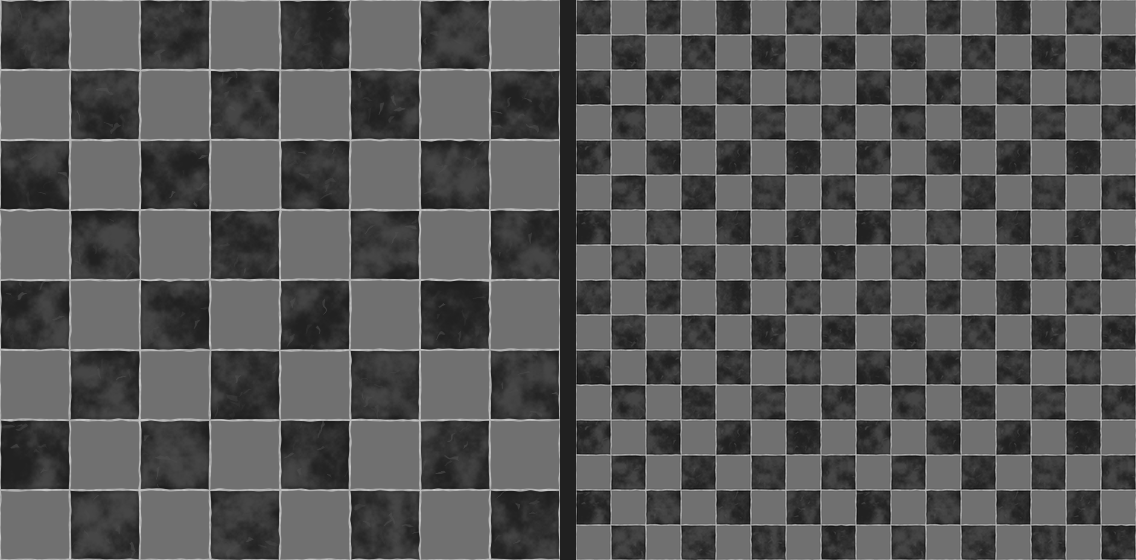
Left: one tile. Right: repeated 2 by 2.
Write a three.js fragment shader that draws this texture.

```glsl
varying vec2 vUv;

const float TILES = 8.0;
const float GROUT_HALF_WIDTH = 0.0145;
const float WOBBLE = 0.016;
const int FLAKES = 9;

const vec3 PLAIN_GREY = vec3(0.44);
const vec3 STONE_DARK = vec3(0.13);
const vec3 STONE_LIGHT = vec3(0.275);
const vec3 FLAKE_GREY = vec3(0.31);
const vec3 GROUT_DARK = vec3(0.62);
const vec3 GROUT_LIGHT = vec3(0.80);

float hash(vec2 p, float seed) {
  vec3 q = fract(vec3(p.xyx + seed * 7.31) * vec3(0.1031, 0.1030, 0.0973));
  q += dot(q, q.yzx + 33.33);
  return fract((q.x + q.y) * q.z);
}

// Value noise that wraps after a whole number of lattice steps
float noise(vec2 p, float period, float seed) {
  vec2 i = floor(p);
  vec2 f = fract(p);
  f = f * f * (3.0 - 2.0 * f);
  vec2 a = mod(i, period);
  vec2 b = mod(i + 1.0, period);
  return mix(mix(hash(a, seed), hash(vec2(b.x, a.y), seed), f.x),
             mix(hash(vec2(a.x, b.y), seed), hash(b, seed), f.x), f.y);
}

float tileNoise(vec2 p, float perTile, float seed) {
  return noise(p * perTile, TILES * perTile, seed);
}

float clouds(vec2 p) {
  float sum = 0.0;
  float amplitude = 0.5;
  float frequency = 3.0;
  for (int i = 0; i < 5; i++) {
    sum += amplitude * tileNoise(p, frequency, 11.0 + float(i));
    amplitude *= 0.54;
    frequency *= 2.0;
  }
  return sum / 1.037;
}

// Signed distance to a tapered sliver along the x axis
float sliver(vec2 p, float halfLength, float halfWidth) {
  float along = clamp(p.x / halfLength, -1.0, 1.0);
  float taper = halfWidth * (0.65 + 0.35 * along);
  return max(abs(p.y) - taper, abs(p.x + 0.6 * p.y) - halfLength);
}

float flakes(vec2 local, vec2 cell, vec2 warp, float aa) {
  float cover = 0.0;
  for (int i = 0; i < FLAKES; i++) {
    float seed = 30.0 + 6.0 * float(i);
    vec2 centre = vec2(hash(cell, seed), hash(cell, seed + 1.0));
    float angle = mix(-0.5, 2.1, hash(cell, seed + 2.0));
    float c = cos(angle);
    float s = sin(angle);
    vec2 q = mat2(c, -s, s, c) * (local - centre + warp);
    float size = hash(cell, seed + 3.0);
    float width = mix(0.012, 0.034, hash(cell, seed + 4.0));
    float d = sliver(q, mix(0.035, 0.10, size), width);
    float strength = mix(0.1, 0.65, hash(cell, seed + 5.0));
    cover = max(cover, strength * (1.0 - smoothstep(-aa, aa, d)));
  }
  return cover;
}

vec3 stone(vec2 p, vec2 cell, float edge, float aa) {
  float tone = smoothstep(0.24, 0.78, clouds(p));
  vec3 colour = mix(STONE_DARK, STONE_LIGHT, tone);
  vec2 warp = vec2(tileNoise(p, 14.0, 21.0), tileNoise(p, 14.0, 22.0)) - 0.5;
  colour = mix(colour, FLAKE_GREY, flakes(fract(p), cell, warp * 0.05, aa));
  return colour * mix(0.82, 1.0, smoothstep(0.0, 0.06, edge));
}

vec3 grout(vec2 p) {
  float tone = 0.6 * tileNoise(p, 9.0, 5.0) + 0.4 * tileNoise(p, 30.0, 6.0);
  return mix(GROUT_DARK, GROUT_LIGHT, tone);
}

void main() {
  vec2 p = vUv * TILES;
  float aa = max(fwidth(p.x), fwidth(p.y)) * 0.6;

  // Uneven tile borders
  vec2 bend = vec2(tileNoise(p, 7.0, 1.0), tileNoise(p, 7.0, 2.0)) - 0.5;
  vec2 q = p + WOBBLE * bend;
  vec2 cell = mod(floor(q), TILES);
  vec2 border = abs(fract(q + 0.5) - 0.5);
  float halfWidth = GROUT_HALF_WIDTH * mix(0.75, 1.25, tileNoise(p, 12.0, 3.0));
  float edge = min(border.x, border.y) - halfWidth;

  // Checkerboard of plain and stone tiles
  float isStone = mod(cell.x + cell.y, 2.0);
  vec3 colour = mix(PLAIN_GREY, stone(p, cell, edge, aa), isStone);

  // Joints
  colour = mix(grout(p), colour, smoothstep(-aa, aa, edge));
  gl_FragColor = vec4(colour, 1.0);
}
```
